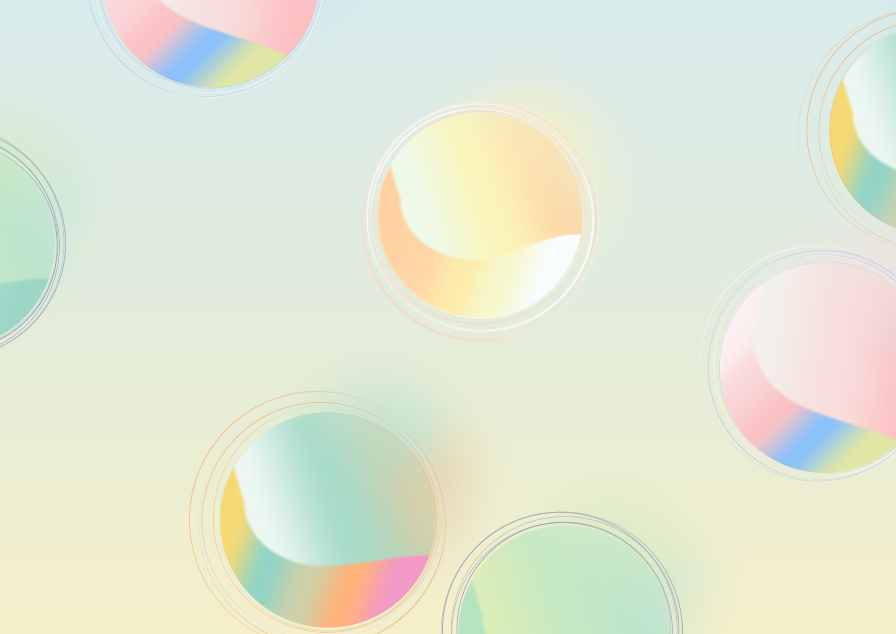
A Shadertoy shader for this background:

```glsl
// Pastel glass bubbles floating on a soft vertical gradient.
// Each bubble is a disc split into a curved lens and a rainbow crescent,
// with an offset glow behind it and a few loose, pen-like rings around it.

const vec3 SKY_TOP = vec3(0.847, 0.921, 0.925);
const vec3 SKY_MID = vec3(0.892, 0.927, 0.858);
const vec3 SKY_LOW = vec3(0.960, 0.938, 0.790);

const vec2  GLOW_SHIFT = vec2(0.45, 0.40);
const float GLOW_REACH = 1.30;
const float GLOW_POWER = 0.85;
const float LENS_SOFT  = 0.035;
const float LENS_FADE  = 0.55;
const float RING_ALPHA = 0.75;
const float RING_THIN  = 0.0003;
const float RING_WOBBLE = 0.022;
const int   RINGS = 5;

// Bubbles: centre x, centre y, radius (canvas heights), tilt (radians)
const int COUNT = 7;
const vec4 BUBBLES[COUNT] = vec4[COUNT](
    vec4(0.333, 1.033, 0.171, -0.45), vec4(0.757, 0.660, 0.162, 0.0),
    vec4(1.474, 0.794, 0.166, 0.0),   vec4(1.301, 0.421, 0.167, -0.45),
    vec4(0.517, 0.180, 0.170, 0.0),   vec4(0.890, 0.004, 0.167, 0.0),
    vec4(-0.077, 0.614, 0.163, 0.0));
const int SKIN_OF[COUNT] = int[COUNT](0, 1, 2, 0, 2, 3, 3);

struct Skin {
    vec3 lens[3];      // left to right
    vec3 crescent[5];  // left to right
    vec3 glow[2];      // above, beside
    vec3 ring[2];
    vec2 drift;        // shift of the widest ring
    float spread, stroke, lift;
};

const Skin ROSE = Skin(
    vec3[3](vec3(0.95, 0.94, 0.92), vec3(0.97, 0.87, 0.86), vec3(0.99, 0.75, 0.76)),
    vec3[5](vec3(0.98, 0.94, 0.94), vec3(0.98, 0.84, 0.84), vec3(0.98, 0.76, 0.77),
            vec3(0.54, 0.76, 0.98), vec3(0.88, 0.90, 0.65)),
    vec3[2](vec3(0.95, 0.87, 0.87), vec3(0.79, 0.86, 0.92)),
    vec3[2](vec3(0.98, 0.98, 0.97), vec3(0.70, 0.76, 0.93)),
    vec2(-0.05, 0.02), 0.10, 0.0008, 0.10);
const Skin AMBER = Skin(
    vec3[3](vec3(0.93, 0.98, 0.92), vec3(0.98, 0.96, 0.73), vec3(1.00, 0.83, 0.63)),
    vec3[5](vec3(1.00, 0.82, 0.63), vec3(1.00, 0.84, 0.65), vec3(0.99, 0.92, 0.67),
            vec3(0.97, 0.97, 0.80), vec3(0.97, 0.99, 0.99)),
    vec3[2](vec3(0.99, 0.94, 0.75), vec3(0.95, 0.95, 0.80)),
    vec3[2](vec3(1.0), vec3(0.96, 0.84, 0.78)),
    vec2(0.02, -0.05), 0.14, 0.0020, 0.25);
const Skin TEAL = Skin(
    vec3[3](vec3(0.93, 0.97, 0.95), vec3(0.66, 0.86, 0.79), vec3(0.80, 0.81, 0.67)),
    vec3[5](vec3(0.96, 0.85, 0.46), vec3(0.57, 0.83, 0.78), vec3(0.80, 0.82, 0.66),
            vec3(1.00, 0.70, 0.48), vec3(0.95, 0.60, 0.78)),
    vec3[2](vec3(0.70, 0.87, 0.80), vec3(0.89, 0.78, 0.62)),
    vec3[2](vec3(0.94, 0.68, 0.43), vec3(0.83, 0.92, 0.91)),
    vec2(-0.09, -0.02), 0.18, 0.0009, 0.10);
const Skin MINT = Skin(
    vec3[3](vec3(0.85, 0.93, 0.72), vec3(0.77, 0.91, 0.77), vec3(0.72, 0.89, 0.80)),
    vec3[5](vec3(0.72, 0.89, 0.75), vec3(0.74, 0.89, 0.74), vec3(0.74, 0.89, 0.76),
            vec3(0.66, 0.87, 0.78), vec3(0.61, 0.84, 0.78)),
    vec3[2](vec3(0.82, 0.92, 0.76), vec3(0.77, 0.90, 0.82)),
    vec3[2](vec3(0.53, 0.54, 0.68), vec3(0.65, 0.70, 0.78)),
    vec2(-0.03, 0.01), 0.13, 0.0008, 0.10);

Skin skinFor(int kind) {
    if (kind == 0) return ROSE;
    if (kind == 1) return AMBER;
    if (kind == 2) return TEAL;
    return MINT;
}

// Positive inside the lens; q is in bubble radii
float lensField(vec2 q, float lift) {
    float depth = 0.60 - lift * smoothstep(-0.05, 0.95, q.x);
    float wall = q.x + 0.05 + 0.3 * max(q.y - 0.16, 0.0);
    vec2 h = vec2(min(wall, 0.0) / 0.74, min(q.y - 0.16, 0.0) / depth);
    return (1.0 - length(h)) * 0.6;
}

vec3 crescentColor(vec3 stops[5], float s) {
    vec3 col = stops[0];
    for (int i = 1; i < 5; i++)
        col = mix(col, stops[i], smoothstep(float(i - 1), float(i), (s + 0.8) * 2.5));
    return col;
}

vec3 paintBubble(vec3 col, vec2 p, vec4 b, Skin skin, float px) {
    vec2 q = (p - b.xy) / b.z;
    if (length(q) > 2.2) return col;

    // Glow
    float glow = smoothstep(GLOW_REACH, 0.1, length(q - GLOW_SHIFT));
    vec3 glowColor = mix(skin.glow[0], skin.glow[1], smoothstep(-0.2, 0.8, q.x - q.y));
    col = mix(col, glowColor, GLOW_POWER * glow);

    // Disc: crescent below, translucent lens above
    float c = cos(b.w), s = sin(b.w);
    vec2 l = mat2(c, -s, s, c) * q;
    float u = dot(l, vec2(0.95, 0.30));
    vec3 lens = mix(skin.lens[0], skin.lens[1], smoothstep(-0.65, 0.15, u));
    lens = mix(lens, skin.lens[2], smoothstep(0.1, 0.9, u));
    lens = mix(lens, col, LENS_FADE * smoothstep(0.3, 1.0, dot(q, vec2(0.7))));
    vec3 body = crescentColor(skin.crescent, dot(l, vec2(0.945, -0.33)));
    body = mix(body, lens, smoothstep(-px / b.z, LENS_SOFT, lensField(l, skin.lift)));
    col = mix(col, body, clamp((1.0 - length(q)) * b.z / px + 0.5, 0.0, 1.0));

    // Rings with swelling strokes
    for (int i = 0; i < RINGS; i++) {
        float t = float(i) / float(RINGS - 1);
        float phase = 2.4 * float(i) + 9.0 * b.x;
        vec2 d = q - skin.drift * t - RING_WOBBLE * vec2(cos(phase), sin(phase));
        float angle = atan(d.y, d.x);
        float width = mix(RING_THIN, skin.stroke, 0.5 + 0.5 * cos(angle - phase));
        float gap = abs(length(d) - 1.01 - skin.spread * t) * b.z;
        float ink = clamp((width - gap) / px + 0.5, 0.0, 1.0);
        vec3 ringColor = mix(skin.ring[0], skin.ring[1], 0.5 + 0.5 * sin(angle + phase));
        col = mix(col, ringColor, RING_ALPHA * ink);
    }
    return col;
}

void mainImage(out vec4 fragColor, in vec2 fragCoord) {
    float px = 1.0 / iResolution.y;
    vec2 p = fragCoord * px;
    vec3 col = mix(SKY_LOW, SKY_MID, clamp(p.y * 2.0, 0.0, 1.0));
    col = mix(col, SKY_TOP, clamp(p.y * 2.0 - 1.0, 0.0, 1.0));
    for (int i = 0; i < COUNT; i++)
        col = paintBubble(col, p, BUBBLES[i], skinFor(SKIN_OF[i]), px);
    fragColor = vec4(col, 1.0);
}
```
